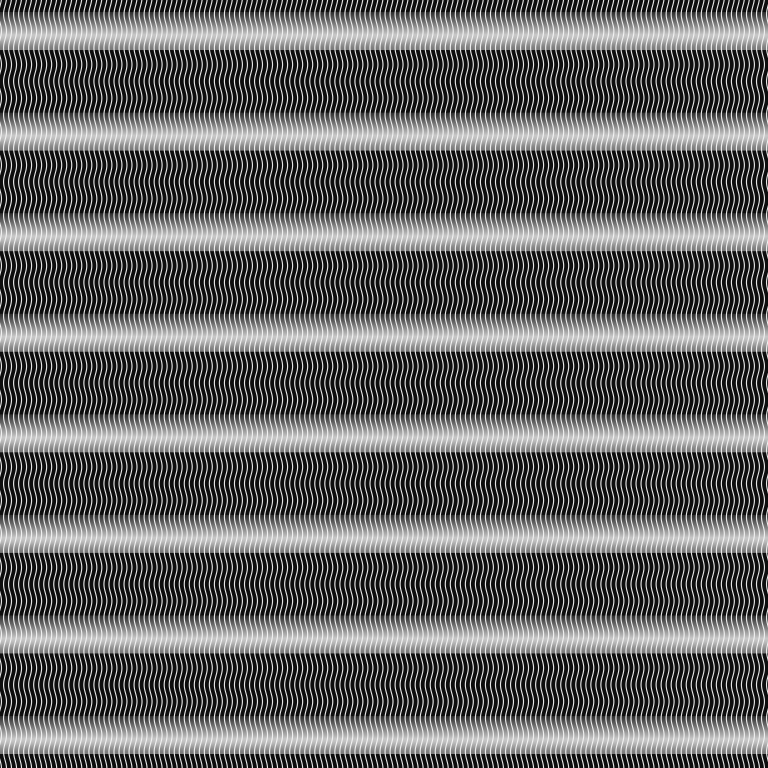
Write a three.js fragment shader that draws this pattern.

```glsl
// Fine pale wavy threads run upward over a near-black ground crossed by
// glowing horizontal bands. Bands are a repeated ramp in y; threads are
// repeated in x, shifted by a sine, and box-filtered for smooth edges.

#define BAND_PERIOD 0.13095
#define BAND_START 0.0182
#define BAND_SHARE 0.378
#define BAND_PEAK 0.40
#define THREAD_COUNT 153.0
#define THREAD_WIDTH 0.23
#define WAVES_PER_BAND 3.0
#define WAVE_AMPLITUDE 0.0019
#define GROUND_GREY 0.05
#define THREAD_GREY 0.90

varying vec2 vUv;

const float TAU = 6.2831853;

// Share of a pixel covered by a stripe centred on each whole number.
float stripeCoverage(float x, float width, float pixel) {
  float d = abs(fract(x + 0.5) - 0.5);
  float right = min(0.5 * width, d + 0.5 * pixel);
  float left = max(-0.5 * width, d - 0.5 * pixel);
  return clamp((right - left) / pixel, 0.0, 1.0);
}

// Grey of the glow: mid at the lower edge, bright peak, dark upper edge.
float glowGrey(float t) {
  float rise = mix(0.48, 0.78, smoothstep(0.0, BAND_PEAK, t));
  float fall = mix(0.78, 0.17, clamp((t - BAND_PEAK) / (1.0 - BAND_PEAK), 0.0, 1.0));
  return t < BAND_PEAK ? rise : fall;
}

void main() {
  // Horizontal glowing bands
  float row = (vUv.y - BAND_START) / BAND_PERIOD;
  float rowPixel = max(fwidth(row), 1e-5);
  float inBand = stripeCoverage(row - 0.5 * BAND_SHARE, BAND_SHARE, rowPixel);
  float band = fract(row + 0.5 * (1.0 - BAND_SHARE)) - 0.5 * (1.0 - BAND_SHARE);
  float glow = glowGrey(clamp(band / BAND_SHARE, 0.0, 1.0));
  float grey = mix(GROUND_GREY, glow, inBand);

  // Wavy threads, bulging right at the middle of each band
  float wave = cos(TAU * WAVES_PER_BAND * (row - 0.5 * BAND_SHARE));
  float column = (vUv.x - WAVE_AMPLITUDE * wave) * THREAD_COUNT;
  float columnPixel = max(fwidth(vUv.x) * THREAD_COUNT, 1e-5);
  float thread = stripeCoverage(column, THREAD_WIDTH, columnPixel);
  float threadGrey = mix(THREAD_GREY, 0.96, inBand * glow);
  grey = mix(grey, threadGrey, thread);

  gl_FragColor = vec4(vec3(grey), 1.0);
}
```
